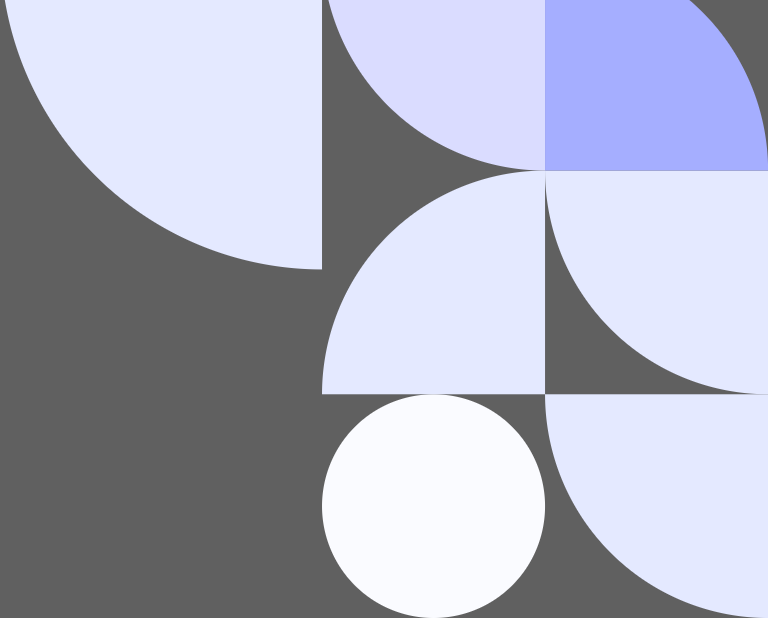
Give the GLSL for this background, as a Shadertoy shader.

```glsl
// Draws a geometric tile pattern of quarter discs and one full disc on dark grey.

const vec3 GREY = vec3(0.376);
const vec3 PALE = vec3(0.894, 0.914, 1.0);
const vec3 LAVENDER = vec3(0.855, 0.863, 1.0);
const vec3 BLUE = vec3(0.647, 0.682, 1.0);
const vec3 WHITE = vec3(0.98, 0.984, 1.0);

// Tile size and left edge of the tile grid, as fractions of the canvas
const vec2 TILE = vec2(0.2904, 0.362);
const float GRID_LEFT = 0.4193;
const float LARGE_RADIUS = 1.442;

float disc(vec2 p, vec2 center, float radius) {
    return length(p - center) - radius;
}

// Quarter of a disc that opens from its center toward the signs in dir
float quarterDisc(vec2 p, vec2 center, float radius, vec2 dir) {
    vec2 sides = -dir * (p - center);
    return max(disc(p, center, radius), max(sides.x, sides.y));
}

vec3 paint(vec3 base, vec3 ink, float dist, float pixel) {
    return mix(base, ink, clamp(0.5 - dist / pixel, 0.0, 1.0));
}

void mainImage(out vec4 fragColor, in vec2 fragCoord) {
    // Tile units, with the grid's lower left corner at zero
    vec2 uv = fragCoord / iResolution.xy;
    vec2 p = (uv - vec2(GRID_LEFT, 0.0)) / TILE;
    float pixel = 1.0 / (TILE.y * iResolution.y);

    vec3 color = GREY;

    // Large quarter disc left of the grid
    float large = quarterDisc(p, vec2(0.0, 3.0), LARGE_RADIUS, vec2(-1.0));
    color = paint(color, PALE, large, pixel);

    // Full disc in the first cell
    color = paint(color, WHITE, disc(p, vec2(0.5), 0.5), pixel);

    // Quarter discs in the other cells of the two-column grid
    for (int i = 1; i < 6; i++) {
        vec2 cell = vec2(float(i % 2), float(i / 2));
        // Corner of the cell that holds the center of the arc
        vec2 corner = vec2(i == 5 ? 0.0 : 1.0, i % 3 == 2 ? 0.0 : 1.0);
        float quarter = quarterDisc(p, cell + corner, 1.0, 1.0 - 2.0 * corner);
        vec3 ink = i == 5 ? BLUE : (i == 4 ? LAVENDER : PALE);
        color = paint(color, ink, quarter, pixel);
    }

    fragColor = vec4(color, 1.0);
}
```
